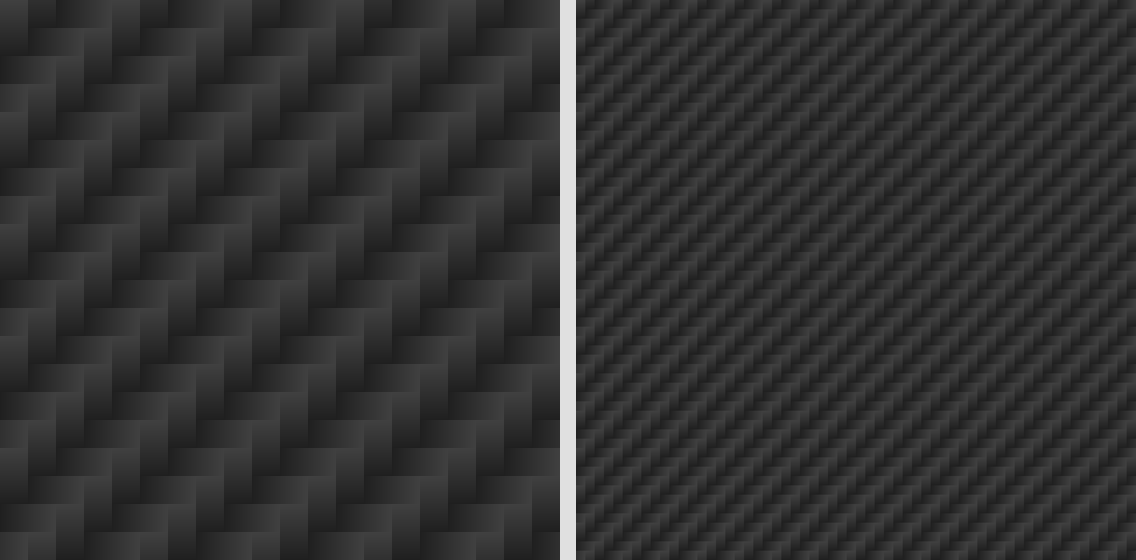
Left: one tile. Right: repeated 3 by 3.
A WebGL 2 fragment shader for this pattern:

```glsl
#version 300 es
precision highp float;
// Dark carbon-fibre twill: stepped 2x1 and 1x2 strips, each shaded along its length.

#define REPEATS 5.0       // whole repeats across and down
#define STRIP_LENGTH 2.0  // strip length in cells
#define SHADOW_GREY 0.122 // end tucked under its neighbour
#define LIGHT_GREY 0.252  // raised end
#define SAMPLES 4         // antialiasing samples per axis

uniform vec2 u_resolution;
out vec4 fragColor;

// Position along the strip at uv: 0 at the shadowed end, 1 at the raised end.
float stripHeight(vec2 uv) {
    float period = 2.0 * STRIP_LENGTH;
    vec2 grid = vec2(uv.x, 1.0 - uv.y) * REPEATS * period; // rows count downward
    vec2 cell = floor(grid);
    vec2 local = grid - cell;

    // Each row shifts the weave one cell to the left.
    float phase = mod(cell.x + cell.y, period);

    // Upright strips darken downward, flat strips brighten to the right.
    float upright = 1.0 - (phase + local.y) / STRIP_LENGTH;
    float flatStrip = (phase - STRIP_LENGTH + local.x) / STRIP_LENGTH;
    return phase < STRIP_LENGTH ? upright : flatStrip;
}

void main() {
    // Average a subgrid inside the pixel to smooth the strip edges.
    float height = 0.0;
    for (int y = 0; y < SAMPLES; y++) {
        for (int x = 0; x < SAMPLES; x++) {
            vec2 offset = (vec2(x, y) + 0.5) / float(SAMPLES) - 0.5;
            height += stripHeight((gl_FragCoord.xy + offset) / u_resolution);
        }
    }
    height /= float(SAMPLES * SAMPLES);

    fragColor = vec4(vec3(mix(SHADOW_GREY, LIGHT_GREY, height)), 1.0);
}
```
